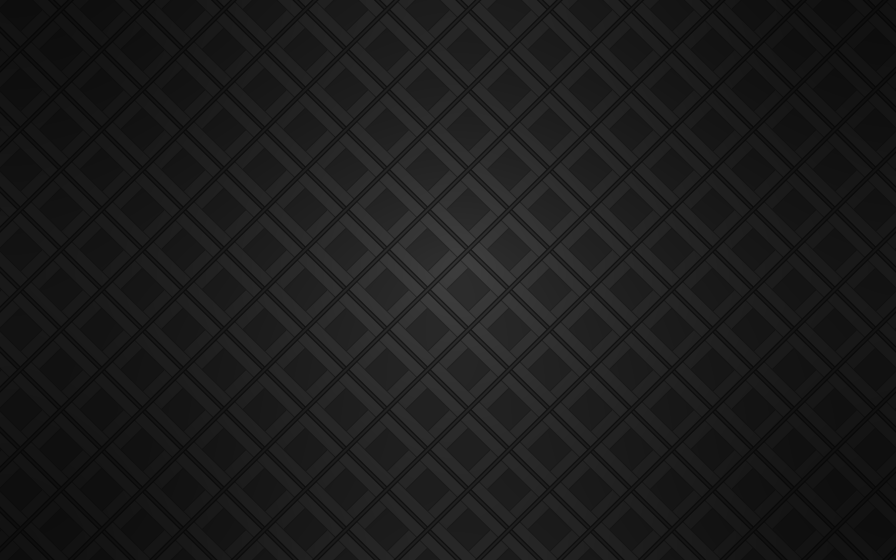
Write a WebGL 2 fragment shader that draws this pattern.

```glsl
#version 300 es
precision highp float;
// Charcoal diagonal lattice of inset diamonds, framed by flat strips and
// parted by double grooves. Two folded diagonal coordinates give each cell;
// a periodic glow lights the middle, so every edge wraps onto its opposite.

uniform vec2 u_resolution;
out vec4 outColor;

// Smoothed coverage of a band around zero, in cell units.
float band(float dist, float halfWidth, float pixel) {
    return clamp((halfWidth - abs(dist)) / pixel + 0.5, 0.0, 1.0);
}

// Pair of dark lines with a thin raised rib on the cell border.
float groove(float shade, float edge, float pixel) {
    shade = mix(shade, 0.78, band(edge, 0.028, pixel));
    return mix(shade, 0.42, band(edge - 0.030, 0.012, pixel));
}

void main() {
    vec2 uv = gl_FragCoord.xy / u_resolution;
    vec2 repeats = vec2(11.0, 7.0);
    float pixel = length(repeats / u_resolution);

    // Folded diagonals: x crosses rising lines, y crosses falling lines.
    vec2 p = uv * repeats;
    vec2 cell = fract(vec2(p.x - p.y, p.x + p.y) + vec2(0.13, 0.37)) - 0.5;
    vec2 fold = abs(cell);

    // Long falling strips, with short rising strips fitted between them.
    float between = band(fold.y, 0.27, pixel);
    float shade = mix(1.0, 0.95, between);

    // Sunken diamond with a slight slope of tone.
    float inset = between * band(fold.x, 0.27, pixel);
    shade = mix(shade, 0.72 + 0.06 * (cell.x - cell.y), inset);

    // Hairline seams where the strips meet.
    float seam = max(band(fold.y - 0.27, 0.009, pixel),
                     band(fold.x - 0.27, 0.009, pixel) * between);
    shade = mix(shade, 0.54, 0.7 * seam);

    // The rising grooves pass over the falling ones.
    shade = groove(shade, 0.5 - fold.y, pixel);
    shade = groove(shade, 0.5 - fold.x, pixel);

    // Wrapping glow, brightest in the middle and darkest in the corners.
    vec2 away = cos(3.14159 * (uv - vec2(0.01, 0.015)));
    float fall = sqrt(dot(away * away, vec2(0.78, 0.32)));
    float light = mix(0.250, 0.080, fall);

    outColor = vec4(vec3(light * shade), 1.0);
}
```
